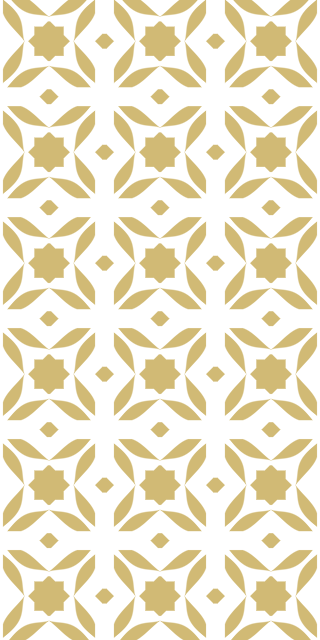
A WebGL 2 fragment shader for this pattern:

```glsl
#version 300 es
precision highp float;

uniform vec2 u_resolution;
out vec4 outColor;

#define CELL 0.1734             // repeat size, in canvas heights
#define ROW_SHIFT 0.512         // vertical phase, in cells
#define STAR_SQUARE 0.132
#define STAR_POINT 0.188
#define LEAF_ROOT 0.222         // height where two leaves meet
#define LEAF_TIP vec2(0.376, 0.415)
#define LEAF_WIDTH 0.066
#define GEM_SIZE vec2(0.085, 0.067)
#define GOLD vec3(0.82, 0.73, 0.46)
#define PAPER vec3(1.0)

const float PI = 3.14159265;

float diamond(vec2 p, float radius) {
    p = abs(p);
    return (p.x + p.y - radius) * 0.7071;
}

// Eight-pointed star: a square joined with a diamond, blunt above and below
float star(vec2 p) {
    vec2 a = abs(p);
    float square = max(a.x, a.y) - STAR_SQUARE;
    return max(min(square, diamond(p, STAR_POINT)), a.y - STAR_POINT * 0.95);
}

// Eight leaves: one skewed blade, folded over both axes and the diagonal
float leaves(vec2 p) {
    p = abs(p);
    p = vec2(min(p.x, p.y), max(p.x, p.y));
    float t = clamp(p.x / LEAF_TIP.x, 0.0, 1.0);
    float spine = mix(LEAF_ROOT, LEAF_TIP.y, t);
    float halfWidth = LEAF_WIDTH * sin(PI * pow(t, 1.3));
    float blade = (abs(p.y - spine) - halfWidth) * 0.8;
    return max(blade, max(p.x - LEAF_TIP.x, p.y - LEAF_TIP.y));
}

// Small diamond with its upper and lower corners cut
float gem(vec2 p) {
    return max(diamond(p, GEM_SIZE.x), abs(p.y) - GEM_SIZE.y);
}

void main() {
    vec2 grid = (gl_FragCoord.xy - 0.5 * u_resolution) / (u_resolution.y * CELL);
    grid.y -= ROW_SHIFT;
    vec2 cell = fract(grid + 0.5) - 0.5;

    float d = min(star(cell), leaves(cell));

    // Gems between rows, and between the inner columns only
    vec2 gap = fract(grid) - 0.5;
    d = min(d, gem(vec2(cell.x, gap.y)));
    if (abs(grid.x) < 1.0) d = min(d, gem(vec2(gap.x, cell.y)));

    float pixel = 1.0 / (u_resolution.y * CELL);
    float ink = 1.0 - smoothstep(-0.7 * pixel, 0.7 * pixel, d);
    outColor = vec4(mix(PAPER, GOLD, ink), 1.0);
}
```
